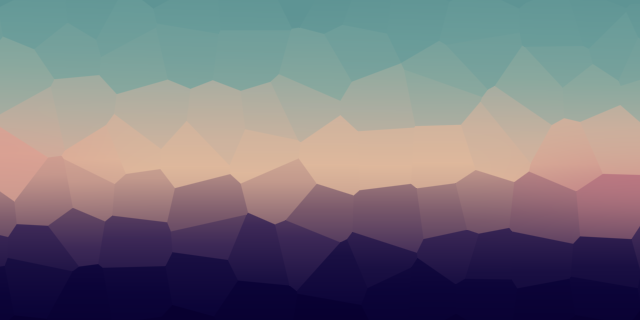
A Shadertoy shader for this background:

```glsl
// Low-poly dusk: a faceted haze fading from teal sky through peach to navy ridges.

vec2 hash22(vec2 p) {
    vec3 q = fract(vec3(p.xyx) * vec3(0.1031, 0.1030, 0.0973));
    q += dot(q, q.yzx + 33.33);
    return fract((q.xx + q.yz) * q.zy);
}

// Vertical colour ramp, evenly spaced from the ground (0) to the zenith (1).
vec3 duskRamp(float height) {
    const vec3 stops[13] = vec3[13](
        vec3(0.03, 0.00, 0.19), vec3(0.045, 0.015, 0.22), vec3(0.10, 0.06, 0.26),
        vec3(0.24, 0.16, 0.34), vec3(0.48, 0.35, 0.42), vec3(0.76, 0.60, 0.55),
        vec3(0.87, 0.72, 0.61), vec3(0.80, 0.70, 0.62), vec3(0.67, 0.68, 0.63),
        vec3(0.54, 0.66, 0.62), vec3(0.46, 0.63, 0.61), vec3(0.41, 0.61, 0.60),
        vec3(0.37, 0.58, 0.58));
    float t = clamp(height, 0.0, 1.0) * 12.0;
    int i = min(int(t), 11);
    return mix(stops[i], stops[i + 1], t - float(i));
}

// Each facet pulls the ramp towards its own site, so its top is darker than its base.
vec3 facetColor(vec2 p, vec2 site, float aspect) {
    vec2 q = mix(p, site, 0.5);
    float x = q.x / aspect;
    float height = q.y + 0.05 * (x - 0.5) * smoothstep(0.5, 0.8, q.y);
    vec3 color = duskRamp(height);

    // Rose glow at both ends of the horizon, stronger on the right.
    float left = 0.55 * smoothstep(0.25, 0.0, x) * exp(-pow((q.y - 0.50) / 0.10, 2.0));
    float right = 0.80 * smoothstep(0.70, 1.0, x) * exp(-pow((q.y - 0.42) / 0.10, 2.0));
    color = mix(color, vec3(0.84, 0.56, 0.55), left);
    return mix(color, vec3(0.74, 0.44, 0.50), right);
}

void mainImage(out vec4 fragColor, in vec2 fragCoord) {
    vec2 p = fragCoord / iResolution.y;
    float aspect = iResolution.x / iResolution.y;
    vec2 density = vec2(5.5, 6.8);
    vec2 cell = floor(p * density);

    // Find the two nearest jittered sites.
    vec2 nearest = vec2(0.0), second = vec2(0.0);
    float d1 = 1e3, d2 = 1e3;
    for (int j = -2; j <= 2; j++) {
        for (int i = -2; i <= 2; i++) {
            vec2 id = cell + vec2(i, j);
            vec2 site = (id + 0.08 + 0.84 * hash22(id + 17.0)) / density;
            float d = distance(p, site);
            if (d < d1) {
                d2 = d1;
                second = nearest;
                d1 = d;
                nearest = site;
            } else if (d < d2) {
                d2 = d;
                second = site;
            }
        }
    }

    // Blend the facets across their shared edge for a smooth border.
    float edge = dot(0.5 * (nearest + second) - p, normalize(second - nearest));
    float soft = 0.8 / iResolution.y;
    vec3 color = mix(facetColor(p, second, aspect), facetColor(p, nearest, aspect),
                     smoothstep(-soft, soft, edge));

    fragColor = vec4(color, 1.0);
}
```
